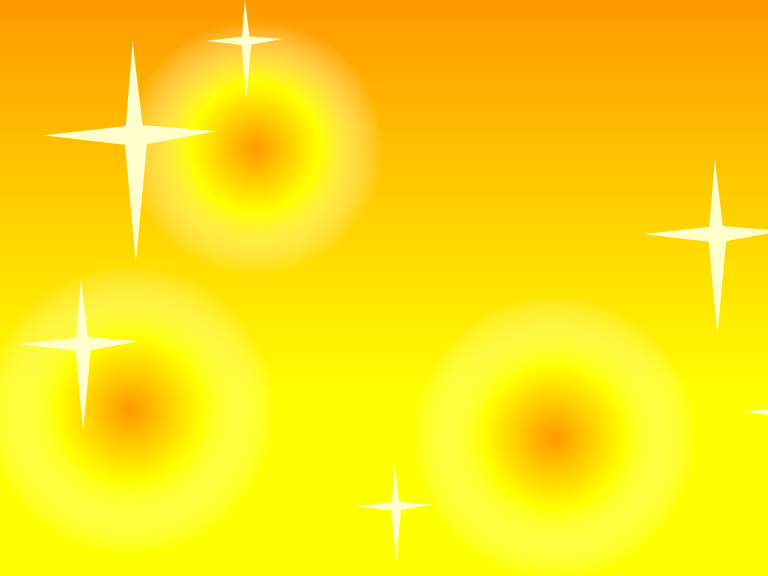
A Shadertoy shader for this background:

```glsl
// A sunny sky fading from orange to yellow, with soft round glows and
// pale four-pointed sparkles. Glows are radial ramps with fading alpha;
// sparkles are one polygon distance function, scaled and repeated.

// Lengths are in canvas heights, origin at the lower left.
const vec3 ORANGE = vec3(1.0, 0.6, 0.0);
const vec3 YELLOW = vec3(1.0, 1.0, 0.0);
const vec3 WHITE = vec3(1.0);
const vec3 SPARKLE = vec3(1.0, 1.0, 0.8);

const float FADE_LENGTH = 0.68;  // drop from the top edge to pure yellow
const float GLOW_CORE = 0.5;     // share of the glow radius that is opaque

// Glows: centre, radius
const int GLOW_COUNT = 3;
const vec3 GLOWS[GLOW_COUNT] = vec3[](
    vec3(0.443, 0.743, 0.222),
    vec3(0.226, 0.288, 0.252),
    vec3(0.962, 0.241, 0.247));

// Sparkles: centre, height
const int SPARKLE_COUNT = 6;
const vec3 SPARKLES[SPARKLE_COUNT] = vec3[](
    vec3(0.234, 0.767, 0.382),
    vec3(0.427, 0.930, 0.168),
    vec3(1.244, 0.595, 0.304),
    vec3(0.143, 0.404, 0.264),
    vec3(0.687, 0.122, 0.167),
    vec3(1.361, 0.286, 0.174));

// Sparkle outline at unit height, clockwise from the top tip
const int CORNER_COUNT = 8;
const vec2 CORNERS[CORNER_COUNT] = vec2[](
    vec2(-0.010, 0.418), vec2(0.036, 0.041),
    vec2(0.373, 0.014), vec2(0.055, -0.045),
    vec2(0.005, -0.582), vec2(-0.045, -0.048),
    vec2(-0.414, -0.005), vec2(-0.041, 0.037));

// Signed distance to the unit sparkle, negative inside
float sparkleDistance(vec2 p) {
    float nearest = dot(p - CORNERS[0], p - CORNERS[0]);
    float side = 1.0;
    for (int i = 0; i < CORNER_COUNT; i++) {
        vec2 a = CORNERS[i];
        vec2 b = CORNERS[(i + 1) % CORNER_COUNT];
        vec2 edge = b - a;
        vec2 toPoint = p - a;
        vec2 offset = toPoint
            - edge * clamp(dot(toPoint, edge) / dot(edge, edge), 0.0, 1.0);
        nearest = min(nearest, dot(offset, offset));

        // Flip the side at each edge crossed by a horizontal ray
        bool below = p.y >= a.y;
        bool above = p.y < b.y;
        bool left = edge.x * toPoint.y > edge.y * toPoint.x;
        if ((below && above && left) || (!below && !above && !left)) side = -side;
    }
    return side * sqrt(nearest);
}

// Orange core to yellow ring, then to transparent white
vec4 glowColor(float r) {
    vec3 core = mix(ORANGE, YELLOW, clamp(r / GLOW_CORE, 0.0, 1.0));
    float fade = clamp((r - GLOW_CORE) / (1.0 - GLOW_CORE), 0.0, 1.0);
    return vec4(mix(core, WHITE, fade), 1.0 - fade);
}

void mainImage(out vec4 fragColor, in vec2 fragCoord) {
    vec2 p = fragCoord / iResolution.y;
    float pixel = 1.0 / iResolution.y;

    // Sky
    vec3 color = mix(ORANGE, YELLOW, clamp((1.0 - p.y) / FADE_LENGTH, 0.0, 1.0));

    // Glows
    for (int i = 0; i < GLOW_COUNT; i++) {
        vec4 glow = glowColor(length(p - GLOWS[i].xy) / GLOWS[i].z);
        color = mix(color, glow.rgb, glow.a);
    }

    // Sparkles
    for (int i = 0; i < SPARKLE_COUNT; i++) {
        float size = SPARKLES[i].z;
        float d = sparkleDistance((p - SPARKLES[i].xy) / size) * size;
        color = mix(color, SPARKLE, clamp(0.5 - d / pixel, 0.0, 1.0));
    }

    fragColor = vec4(color, 1.0);
}
```
